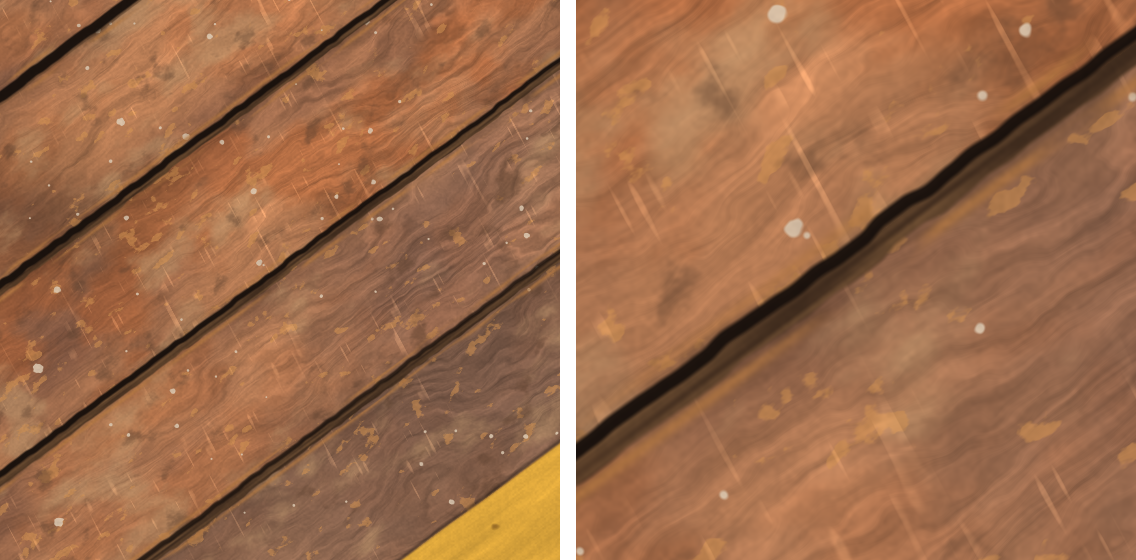
Left: the whole. Right: its middle third, enlarged.
This texture is drawn by a WebGL 1 fragment shader. Its source:

```glsl
precision highp float;
// Worn diagonal brown floorboards with dark gaps, scuffs, paint flecks and a yellow corner board.
uniform vec2 u_resolution;

float hash(vec2 p) {
  return fract(sin(dot(p, vec2(127.1, 311.7))) * 43758.5453);
}

float noise(vec2 p) {
  vec2 i = floor(p), f = fract(p);
  f = f * f * (3.0 - 2.0 * f);
  return mix(mix(hash(i), hash(i + vec2(1.0, 0.0)), f.x),
             mix(hash(i + vec2(0.0, 1.0)), hash(i + 1.0), f.x), f.y);
}

float fbm(vec2 p) {
  float sum = 0.0, amp = 0.516;
  for (int i = 0; i < 5; i++) {
    sum += amp * noise(p);
    p = mat2(1.6, 1.2, -1.2, 1.6) * p + 7.3;
    amp *= 0.5;
  }
  return sum;
}

// Sparse irregular dots, one candidate per cell
float flecks(vec2 p, float cells, float radius, float chance) {
  vec2 id = floor(p * cells);
  vec2 center = 0.25 + 0.5 * vec2(hash(id + 3.1), hash(id + 8.7));
  float d = length(fract(p * cells) - center) / cells;
  float r = radius * (0.5 + 0.5 * hash(id + 5.5)) * (0.75 + 0.5 * noise(p * 220.0));
  return step(hash(id), chance) * (1.0 - smoothstep(r - 0.0012, r + 0.0012, d));
}

void main() {
  vec2 uv = gl_FragCoord.xy / u_resolution;
  float px = 1.0 / u_resolution.y;

  // Board frame: x runs along the grain, y across it toward the lower right
  vec2 p = vec2(dot(uv, vec2(0.804, 0.595)), dot(uv, vec2(0.595, -0.804)));
  p.y += 0.0025 * (noise(p * vec2(9.0, 2.0)) - 0.5);
  float row = (p.y + 0.665) / 0.273;
  float board = floor(row);
  float seam = floor(row + 0.5);
  float d = (row - seam) * 0.273;
  vec2 q = p + board * vec2(3.7, 1.9);

  // Base stain: each board has its own tint and large cloudy patches
  float cloud = fbm(q * vec2(3.5, 6.0));
  float patches = fbm(q * vec2(7.0, 11.0) + 20.0);
  vec3 wood = mix(vec3(0.49, 0.33, 0.25), vec3(0.74, 0.50, 0.34), smoothstep(0.18, 0.78, cloud));
  float redness = smoothstep(0.45, 0.7, patches) * (board == 1.0 ? 1.0 : 0.5);
  wood = mix(wood, vec3(0.66, 0.37, 0.21), 0.6 * redness);
  wood = mix(wood, vec3(0.47, 0.36, 0.30), board == 3.0 ? 0.65 : 0.0);
  wood = mix(wood, vec3(0.56, 0.43, 0.36), board == 2.0 ? 0.45 * smoothstep(0.3, 0.9, uv.x) : 0.0);
  wood *= 1.0 - 0.22 * smoothstep(0.35, 0.0, length((uv - vec2(0.08, 0.63)) * vec2(1.0, 1.6)));

  // Warped grain, stronger toward the upper right
  float warp = fbm(q * vec2(5.0, 9.0) + 40.0);
  float grain = fbm(vec2(q.x * 9.0, q.y * 95.0 + warp * 16.0));
  float fine = noise(vec2(q.x * 45.0, q.y * 330.0 + warp * 20.0));
  float wear = smoothstep(0.5, 1.5, uv.x + uv.y);
  wood *= 1.0 + (0.28 + 0.25 * wear) * (grain - 0.5) + 0.09 * (fine - 0.5);

  // Pale scuffs, ochre chips and dark stains
  float scuff = smoothstep(0.56, 0.78, fbm(q * vec2(9.0, 14.0) + 60.0));
  wood = mix(wood, vec3(0.74, 0.58, 0.42), scuff * (0.35 + 0.4 * grain));
  float chips = smoothstep(0.67, 0.74, fbm(q * vec2(30.0, 48.0) + 90.0));
  wood = mix(wood, vec3(0.82, 0.57, 0.32), 0.55 * chips);
  float stain = smoothstep(0.62, 0.8, fbm(q * vec2(20.0, 26.0) + 130.0));
  wood = mix(wood, vec3(0.36, 0.25, 0.18), 0.45 * stain);

  // Short scratches across the grain
  float scratch = smoothstep(0.80, 0.95, noise(vec2(q.x * 170.0 + q.y * 25.0, q.y * 22.0)));
  wood += vec3(0.13, 0.10, 0.07) * scratch * smoothstep(0.42, 0.65, warp);

  // White paint flecks of three sizes
  float paint = 0.0;
  for (int i = 0; i < 3; i++) {
    float k = float(i);
    paint = max(paint, flecks(uv + k * 0.37, 7.0 + 7.0 * k, 0.0085 - 0.0027 * k, 0.16 - 0.025 * k));
  }
  wood = mix(wood, vec3(0.86, 0.79, 0.70), 0.85 * paint);

  // Yellow board with faint streaks and a small knot
  float streak = fbm(p * vec2(7.0, 60.0));
  vec3 yellow = vec3(0.85, 0.64, 0.23) * (0.88 + 0.24 * streak);
  float knot = length((uv - vec2(0.885, 0.06)) * vec2(1.0, 1.5)) + 0.006 * noise(uv * 150.0);
  yellow = mix(yellow, vec3(0.50, 0.34, 0.12), 0.7 * (1.0 - smoothstep(0.006, 0.014, knot)));
  vec3 color = mix(wood, yellow, smoothstep(-0.0015 - px, 0.0015 + px, p.y + 0.665 - 1.092));

  // Gaps: worn orange lips, a brown bevel and a black core
  float open = 1.0 - step(3.5, seam);
  float taper = 1.15 - 0.35 * p.x;
  float rough = 0.003 * (noise(vec2(p.x * 60.0, seam * 5.0)) - 0.5);
  float lips = exp(-pow((d + 0.014) / 0.004, 2.0)) + exp(-pow((d - 0.019) / 0.004, 2.0));
  color = mix(color, vec3(0.78, 0.52, 0.28), 0.65 * open * lips * smoothstep(0.3, 0.7, noise(p * vec2(14.0, 90.0))));
  float shade = exp(-abs(d - 0.003) * 75.0);
  color *= 1.0 - 0.3 * open * shade;
  float bevel = 1.0 - smoothstep(0.0075, 0.0115, abs(d - 0.004 + rough) / taper);
  vec3 bevelColor = mix(vec3(0.22, 0.15, 0.10), vec3(0.42, 0.30, 0.19), noise(p * vec2(12.0, 280.0)));
  color = mix(color, bevelColor, open * bevel * (seam == 0.0 ? 0.5 : 0.9));
  float core = 0.0085 / (1.0 + 0.55 * max(seam, 0.0)) * taper;
  float black = 1.0 - smoothstep(core - 0.0015, core + 0.0015 + px, abs(d + 0.002 * min(seam, 2.0) + rough));
  color = mix(color, vec3(0.09, 0.06, 0.045), open * black * (seam == 3.0 ? 0.75 : 0.95));
  color *= 1.0 - 0.35 * (1.0 - open) * exp(-pow((d + 0.003) / 0.004, 2.0));

  // Fine surface speckle
  color *= 0.97 + 0.06 * noise(uv * 300.0);
  gl_FragColor = vec4(clamp(color, 0.0, 1.0), 1.0);
}
```
